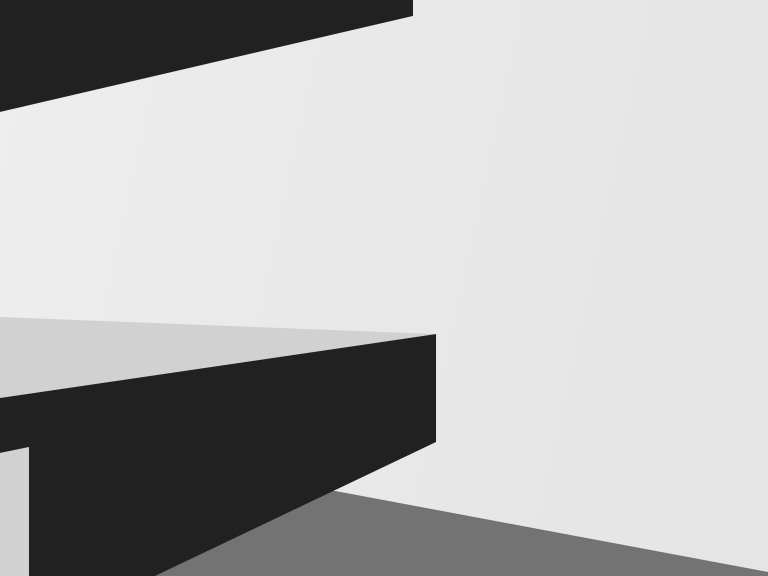
This background is drawn by a WebGL 1 fragment shader. Its source:

```glsl
precision mediump float;
// Flat architectural scene: a pale wall, a grey floor, a thick dark slab
// with a light top face, and a second dark slab overhead.
// Each face is a product of smoothed half-planes painted back to front.

uniform vec2 u_resolution;

// Smoothed coverage of the side above the line through a and b (a left of b).
float above(vec2 p, vec2 a, vec2 b) {
  vec2 along = normalize(b - a);
  float dist = dot(p - a, vec2(-along.y, along.x));
  return clamp(dist * u_resolution.y / 3.0 + 0.5, 0.0, 1.0);
}

float below(vec2 p, vec2 a, vec2 b) {
  return 1.0 - above(p, a, b);
}

// Smoothed coverage of the side left of a vertical edge.
float leftOf(vec2 p, float x) {
  return clamp((x - p.x) * u_resolution.x / 4.0 + 0.5, 0.0, 1.0);
}

void main() {
  // The canvas spans 4 by 3 units.
  vec2 p = gl_FragCoord.xy / u_resolution * vec2(4.0, 3.0);

  // Wall: light falls off to the right along slightly leaning bands.
  float falloff = p.x - 0.22 * (p.y - 1.958);
  float shade = 0.880 + 0.051 * exp(-falloff / 4.17);

  // Floor, receding to the lower right.
  shade = mix(shade, 0.45, below(p, vec2(1.745, 0.443), vec2(4.0, 0.021)));

  // Lower slab: light top face, then dark front face.
  vec2 frontLeft = vec2(0.0, 0.927);
  vec2 corner = vec2(2.271, 1.260);
  vec2 overlap = vec2(0.0, 0.05);
  float slabSide = leftOf(p, corner.x);
  float topFace = below(p, vec2(0.0, 1.349), corner)
                * above(p, frontLeft - overlap, corner - overlap) * slabSide;
  shade = mix(shade, 0.82, topFace);

  float frontFace = below(p, frontLeft, corner)
                  * above(p, vec2(0.807, 0.0), vec2(2.271, 0.698)) * slabSide;
  shade = mix(shade, 0.13, frontFace);

  // Pale opening at the lower left.
  float opening = below(p, vec2(0.0, 0.641), vec2(0.151, 0.672)) * leftOf(p, 0.151);
  shade = mix(shade, 0.82, opening);

  // Overhead slab.
  float ceiling = above(p, vec2(0.0, 2.417), vec2(2.151, 2.917)) * leftOf(p, 2.151);
  shade = mix(shade, 0.13, ceiling);

  gl_FragColor = vec4(vec3(shade), 1.0);
}
```
